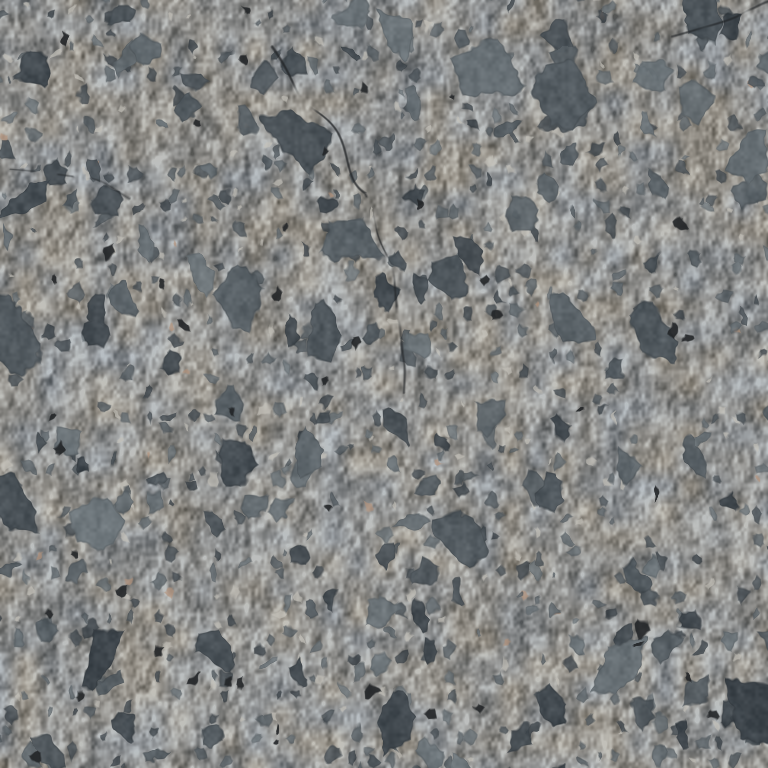
This texture is drawn by a Shadertoy shader. Its source:

```glsl
// Weathered concrete: pale gritty mortar with angular blue-grey stones, pits and hairline cracks.

const float TAU = 6.28319;
const float EDGE = 0.0017; // softness of outlines, in canvas units

const vec3 MORTAR_DARK  = vec3(0.33, 0.335, 0.33);
const vec3 MORTAR_MID   = vec3(0.572, 0.572, 0.565);
const vec3 MORTAR_LIGHT = vec3(0.74, 0.75, 0.745);
const vec3 STONE_DARK   = vec3(0.23, 0.26, 0.285);
const vec3 STONE_LIGHT  = vec3(0.43, 0.465, 0.485);
const vec3 PIT          = vec3(0.13, 0.14, 0.15);
const vec3 PALE_FLECK   = vec3(0.77, 0.76, 0.73);
const vec3 RUST_FLECK   = vec3(0.70, 0.57, 0.48);

vec4 hash4(vec2 p) {
    vec4 h = fract(p.xyxy * vec4(0.1031, 0.1030, 0.0973, 0.1099));
    h += dot(h, h.wzxy + 33.33);
    return fract((h.xxyz + h.yzzw) * h.zywx);
}

float noise(vec2 p) {
    vec2 cell = floor(p), f = fract(p);
    f = f * f * (3.0 - 2.0 * f);
    float low  = mix(hash4(cell).x, hash4(cell + vec2(1, 0)).x, f.x);
    float high = mix(hash4(cell + vec2(0, 1)).x, hash4(cell + vec2(1, 1)).x, f.x);
    return mix(low, high, f.y);
}

mat2 rotation(float angle) {
    float c = cos(angle), s = sin(angle);
    return mat2(c, -s, s, c);
}

// Distance to a random convex polygon of six sides
float chip(vec2 p, float radius, vec2 seed) {
    float d = -1.0;
    for (int i = 0; i < 6; i++) {
        vec4 r = hash4(seed + float(i) * 7.31);
        float angle = (float(i) + 0.75 * r.x) * TAU / 6.0;
        d = max(d, dot(p, vec2(cos(angle), sin(angle))) - radius * mix(0.55, 1.15, r.y));
    }
    return d;
}

// Scattered chips: x = nearest distance, y = random shade of that chip
vec2 scatter(vec2 p, float cells, float share, float radius, float seed) {
    vec2 grid = p * cells, nearest = vec2(1.0, 0.0);
    for (int y = -1; y <= 1; y++)
    for (int x = -1; x <= 1; x++) {
        vec2 cell = floor(grid) + vec2(x, y);
        vec4 r = hash4(cell + seed), s = hash4(cell + seed + 51.7);
        if (s.x > share) continue;
        vec2 local = (grid - cell - 0.1 - 0.8 * r.xy) / cells;
        float lean = s.y < 0.2 ? -1.2 + 0.7 * r.z : 0.2 + 1.1 * (r.z - 0.5);
        local = rotation(lean) * local;
        local.x *= mix(1.1, 2.2, r.w * r.w);
        float d = chip(local, radius * mix(0.55, 1.25, s.z), cell + seed);
        if (d < nearest.x) nearest = vec2(d, s.w);
    }
    return nearest;
}

float cover(float d) { return 1.0 - smoothstep(-EDGE, EDGE, d); }

// Grit of three sizes, stretched upright
float grit(vec2 p) {
    return 0.40 * noise(p * vec2(75, 48)) + 0.36 * noise(p * vec2(140, 95) + 17.0)
         + 0.24 * noise(p * vec2(240, 190) + 43.0);
}

// Broken thin line from a to b
float crack(vec2 p, vec2 a, vec2 b, float width) {
    vec2 along = b - a;
    float t = clamp(dot(p - a, along) / dot(along, along), 0.0, 1.0);
    float gaps = smoothstep(0.25, 0.5, noise(p * 38.0 + 9.0));
    return gaps * cover(length(p - a - along * t) - width);
}

vec3 mortar(vec2 p) {
    float relief = grit(p) - grit(p + vec2(0.0035, -0.0025));
    float tone = 1.25 * (grit(p) - 0.5) + 0.55 * relief + 0.16 * (noise(p * 14.0) - 0.5);
    vec3 color = mix(MORTAR_MID, MORTAR_LIGHT, clamp(tone * 2.3, 0.0, 1.0));
    color = mix(color, MORTAR_DARK, clamp(-tone * 1.7, 0.0, 1.0));
    return color + vec3(0.012, 0.002, -0.012) * (4.0 * noise(p * 30.0 + 5.0) - 1.8);
}

vec3 addStones(vec3 base, vec2 p, vec2 stone, float opacity) {
    float texture1 = noise(p * vec2(110, 70)) - 0.5 + 0.7 * (noise(p * 210.0) - 0.5);
    vec3 face = mix(STONE_DARK, STONE_LIGHT, stone.y) + 0.075 * texture1;
    face *= 1.0 - 0.12 * smoothstep(-0.004, 0.0, stone.x);
    return mix(base, face, opacity * cover(stone.x));
}

void mainImage(out vec4 fragColor, in vec2 fragCoord) {
    vec2 p = fragCoord / iResolution.y;
    vec2 ragged = p + 0.007 * (vec2(noise(p * 65.0), noise(p * 65.0 + 31.0)) - 0.5)
                    + 0.004 * (vec2(noise(p * 150.0), noise(p * 150.0 + 71.0)) - 0.5);
    vec3 color = mortar(p);

    // Pale and rusty flecks
    vec2 fleck = scatter(ragged, 34.0, 0.16, 0.006, 211.0);
    color = mix(color, fleck.y < 0.12 ? RUST_FLECK : PALE_FLECK, 0.7 * cover(fleck.x));

    // Stones from small to large
    color = addStones(color, p, scatter(ragged, 38.0, 0.36, 0.0095, 13.0), 0.8);
    color = addStones(color, p, scatter(ragged, 17.0, 0.42, 0.021, 87.0), 0.92);
    color = addStones(color, p, scatter(ragged, 9.0, 0.46, 0.040, 149.0), 0.97);

    // Black pits and hairline cracks
    float dark = 0.9 * cover(scatter(ragged, 23.0, 0.10, 0.0085, 307.0).x);
    vec2 bent = p + 0.035 * (vec2(noise(p * 17.0), noise(p * 17.0 + 23.0)) - 0.5);
    dark = max(dark, 0.75 * crack(bent, vec2(0.36, 0.93), vec2(0.48, 0.76), 0.0018));
    dark = max(dark, 0.65 * crack(bent, vec2(0.48, 0.76), vec2(0.53, 0.50), 0.0014));
    dark = max(dark, 0.65 * crack(bent, vec2(0.88, 0.95), vec2(1.02, 1.00), 0.0016));
    dark = max(dark, 0.50 * crack(bent, vec2(0.00, 0.77), vec2(0.16, 0.75), 0.0013));
    color = mix(color, PIT, dark);

    fragColor = vec4(color, 1.0);
}
```
